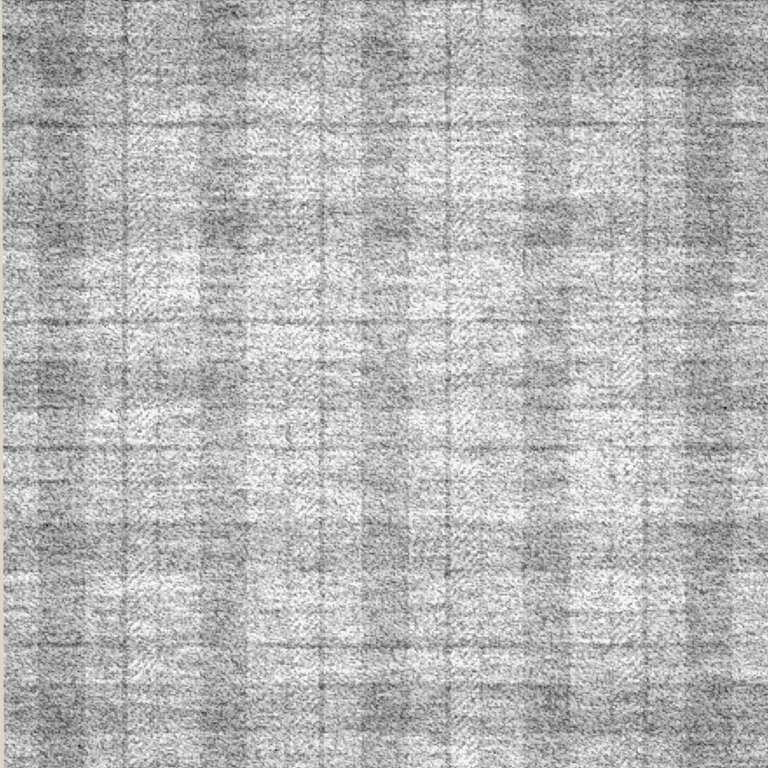
A Shadertoy shader for this texture:

```glsl
// Grey melange wool with a tonal check: wide dark bands and thin thread lines in
// both directions, mirrored about each band by folding the axes. Diagonal twill,
// streaky weft, fine speckle and a darkening toward the edges finish the cloth.

#define REPEAT 0.4212        // full mirrored repeat, in canvas widths
#define CENTER vec2(0.5013, 0.4987)
#define BAND_HALF 0.0308     // half width of a dark band
#define DARK_LINE 0.0822     // distance of strong thread from fold
#define FAINT_LINE 0.1260    // distance of weak thread from fold
#define BASE_GREY 0.835
#define WARP_DEPTH 0.085
#define WEFT_DEPTH 0.070
#define SPECKLE 0.30
#define STREAK 0.17
#define VIGNETTE 0.36
#define SELVEDGE vec3(0.86, 0.84, 0.79)

float hash(vec2 p) {
    vec3 q = fract(vec3(p.xyx) * 0.1031);
    q += dot(q, q.yzx + 33.33);
    return fract((q.x + q.y) * q.z);
}

float noise(vec2 p) {
    vec2 cell = floor(p), f = fract(p);
    f = f * f * (3.0 - 2.0 * f);
    return mix(mix(hash(cell), hash(cell + vec2(1, 0)), f.x),
               mix(hash(cell + vec2(0, 1)), hash(cell + vec2(1, 1)), f.x), f.y);
}

// Zero-centred noise at a given number of cells across the canvas
float grain(vec2 uv, vec2 cells, float seed) {
    return noise(uv * cells + seed) - 0.5;
}

// Distance from the nearest fold; the check is mirrored there
float fold(float x) {
    return abs(mod(x + 0.5 * REPEAT, REPEAT) - 0.5 * REPEAT);
}

// 1 inside [a, b], with soft edges
float span(float d, float a, float b, float soft) {
    return smoothstep(a - soft, a + soft, d) - smoothstep(b - soft, b + soft, d);
}

float thread(float d, float at, float halfWidth, float soft) {
    return span(d, at - halfWidth, at + halfWidth, soft);
}

float bands(float d, float soft) {
    return 1.0 - span(d, BAND_HALF, 0.5 * REPEAT - BAND_HALF, soft);
}

// Twill rib, broken up along its length
float twill(float across, float along, float spacing) {
    float rib = sin(6.2832 * across / spacing);
    return rib * (0.4 + 1.2 * noise(vec2(across / spacing, along * 120.0)));
}

void mainImage(out vec4 fragColor, in vec2 fragCoord) {
    vec2 uv = fragCoord / iResolution.xy;
    float pixel = 1.0 / min(iResolution.x, iResolution.y);
    float soft = max(0.0016, 0.7 * pixel);

    // Small thread wander makes the check edges uneven
    vec2 wander = vec2(grain(uv, vec2(60, 200), 3.0), grain(uv, vec2(40, 120), 17.0));
    vec2 p = uv - CENTER + wander * vec2(0.002, 0.004);
    float warp = fold(p.x), weft = fold(p.y);
    float weftSoft = soft * 1.4;

    // Wide bands and thin threads of the check
    float grey = BASE_GREY;
    grey -= WARP_DEPTH * bands(warp, soft) + WEFT_DEPTH * bands(weft, weftSoft);
    grey -= 0.105 * thread(warp, DARK_LINE, 0.0034, soft);
    grey -= 0.055 * thread(warp, FAINT_LINE, 0.0026, soft);
    float uneven = 0.5 + noise(uv * vec2(22, 70) + 41.0);
    float weftLines = 0.125 * thread(weft, DARK_LINE, 0.0033, weftSoft)
                    + 0.060 * thread(weft, FAINT_LINE, 0.0026, weftSoft)
                    + 0.045 * thread(weft, BAND_HALF, 0.0022, weftSoft)
                    + 0.045 * thread(weft, 0.5 * REPEAT - BAND_HALF, 0.0022, weftSoft);
    grey -= weftLines * uneven;

    // Pale ribbed stripe between the two threads, finer twill elsewhere
    float stripe = span(warp, DARK_LINE + 0.004, FAINT_LINE - 0.003, soft);
    float rising = uv.x - uv.y, falling = uv.x + uv.y;
    grey += stripe * (0.012 + 0.055 * twill(rising, falling, 0.0115));
    grey += (1.0 - 0.6 * stripe) * 0.024 * twill(falling, rising, 0.0097);

    // Fibre speckle, horizontal streaks and slow shade drift
    float fine = grain(vec2(uv.x + 0.4 * uv.y, uv.y), vec2(290, 430), 7.0);
    float dots = grain(uv, vec2(440, 390), 59.0);
    float fibre = fine + 0.85 * dots;
    grey += SPECKLE * (fibre - 0.35 * fibre * fibre + 0.035);
    grey += STREAK * grain(uv, vec2(28, 230), 23.0);
    grey += 0.07 * grain(uv, vec2(9, 65), 31.0);
    grey += 0.05 * grain(uv, vec2(5, 6), 71.0);

    // Rare dark neps
    vec2 cell = floor(uv * 24.0);
    vec2 spot = 0.2 + 0.6 * vec2(hash(cell + 5.0), hash(cell + 9.0));
    float nep = 1.0 - smoothstep(0.02, 0.055, length(fract(uv * 24.0) - spot));
    grey -= 0.35 * nep * step(0.985, hash(cell + 2.0));

    // Edge shading
    vec2 fromLight = uv - vec2(0.51, 0.47);
    grey -= VIGNETTE * dot(fromLight, fromLight);

    // Pale strip beyond the left edge of the cloth
    float edge = mix(0.0052, 0.0030, uv.y) + 0.001 * wander.x;
    float cloth = smoothstep(edge - pixel, edge + pixel, uv.x);
    vec3 color = mix(SELVEDGE, vec3(clamp(grey, 0.15, 0.96)), cloth);
    fragColor = vec4(color, 1.0);
}
```
